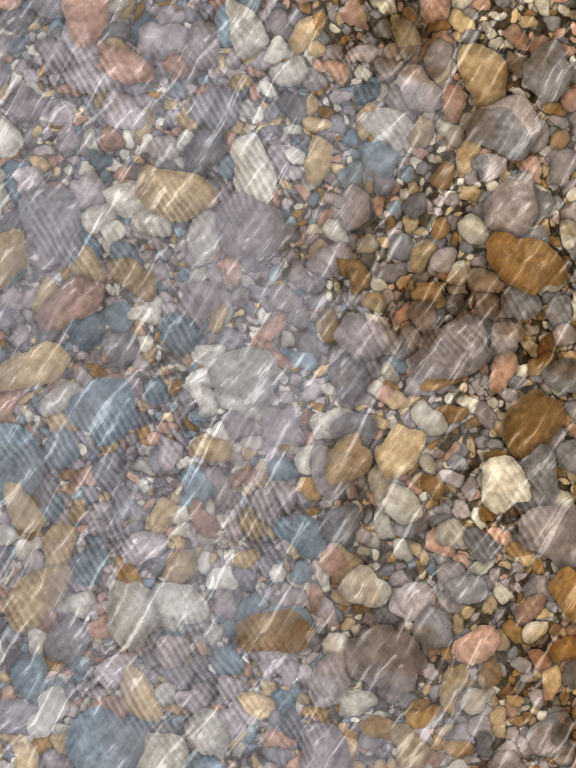
Write a WebGL 1 fragment shader that draws this texture.

```glsl
precision highp float;
// Mixed river pebbles under clear rippling water, hazy at left and warm at right.
uniform vec2 u_resolution;

const float SMALLEST_CELL = 0.0135;  // grid size of the finest gravel
const float SIZE_STEP = 1.58;        // growth of the grid per layer
const float REFRACTION = 0.007;      // bending of outlines by the water
const float RIPPLE_FREQ = 720.0;
const float RIPPLE_STRENGTH = 0.055;
const float MOTTLE = 0.42;
const float HAZE = 0.24;

const vec3 MAUVE = vec3(0.64, 0.60, 0.61);
const vec3 GREY = vec3(0.51, 0.50, 0.52);
const vec3 PALE = vec3(0.79, 0.77, 0.73);
const vec3 TAN = vec3(0.72, 0.63, 0.50);
const vec3 SLATE = vec3(0.47, 0.53, 0.57);
const vec3 ROSE = vec3(0.71, 0.57, 0.51);
const vec3 OCHRE = vec3(0.58, 0.45, 0.29);
const vec3 COOL_GAP = vec3(0.43, 0.41, 0.41);
const vec3 WARM_GAP = vec3(0.25, 0.21, 0.15);
const vec3 WATER = vec3(0.63, 0.61, 0.63);

float hash(vec2 p) {
  vec3 q = fract(p.xyx * 0.1031);
  q += dot(q, q.yzx + 33.33);
  return fract((q.x + q.y) * q.z);
}

float noise(vec2 p) {
  vec2 i = floor(p), f = fract(p);
  f = f * f * (3.0 - 2.0 * f);
  return mix(mix(hash(i), hash(i + vec2(1.0, 0.0)), f.x),
             mix(hash(i + vec2(0.0, 1.0)), hash(i + 1.0), f.x), f.y);
}

float fbm(vec2 p) {
  float sum = 0.0, amp = 0.53;
  for (int i = 0; i < 4; i++) {
    sum += amp * noise(p);
    p = mat2(1.6, 1.2, -1.2, 1.6) * p + 7.3;
    amp *= 0.5;
  }
  return sum;
}

mat2 rotate(float a) {
  return mat2(cos(a), sin(a), -sin(a), cos(a));
}

// Picks a mineral; warm water favours tan and ochre
vec3 stoneColor(float pick, float warm) {
  float h = clamp(pick + 0.14 * warm, 0.0, 1.0);
  vec3 c = mix(SLATE, GREY, step(0.12, h));
  c = mix(c, MAUVE, step(0.28, h));
  c = mix(c, PALE, step(0.52, h));
  c = mix(c, ROSE, step(0.72, h));
  c = mix(c, TAN, step(0.82, h));
  return mix(c, OCHRE, step(0.96, h));
}

// Distance measure of a rounded lumpy stone: 1.0 on its outline
float stoneShape(vec2 q, float seed) {
  vec2 a = abs(q);
  float box = pow(a.x * a.x * a.x + a.y * a.y * a.y, 1.0 / 3.0);
  float ang = atan(q.y, q.x);
  float lump = 0.10 * sin(2.0 * ang + seed * 40.0) + 0.08 * sin(3.0 * ang + seed * 91.0)
             + 0.04 * sin(5.0 * ang + seed * 63.0);
  return mix(box, length(q), 0.5) / (1.0 + lump);
}

void main() {
  vec2 p = gl_FragCoord.xy / u_resolution.y;
  float pixel = 1.0 / u_resolution.y;
  float warm = smoothstep(-0.18, 0.22, p.x - mix(0.58, 0.42, p.y) + 0.35 * (fbm(p * 6.0) - 0.5));

  // Refraction bends the bed, ripple lines jitter it
  float turn = 0.6 + 1.6 * (noise(p * 4.0 + 3.0) - 0.5);
  vec2 across = vec2(cos(turn), sin(turn));
  float patches = smoothstep(0.48, 0.72, fbm(p * 9.0 + 21.0));
  float ripple = sin(dot(p, rotate(0.55) * vec2(1.0, 0.0)) * RIPPLE_FREQ + 14.0 * fbm(p * 14.0)) * patches;
  vec2 bed = p + REFRACTION * (vec2(fbm(p * 38.0), fbm(p * 38.0 + 50.0)) - 0.5) * 2.0;
  bed += across * ripple * 0.0011;

  // Sediment and gaps
  float grain = fbm(bed * 150.0);
  vec3 color = mix(COOL_GAP, WARM_GAP, warm) * (0.6 + 0.8 * grain);

  // Stones, painted from fine gravel to large cobbles
  float cell = SMALLEST_CELL;
  for (int k = 0; k < 5; k++) {
    float layer = float(k);
    vec2 g = rotate(layer * 0.7) * bed / cell + layer * 37.0;
    vec2 home = floor(g);
    for (int j = -1; j <= 1; j++) {
      for (int i = -1; i <= 1; i++) {
        vec2 id = home + vec2(float(i), float(j));
        float seed = hash(id + 11.0), pick = hash(id + 47.0), tone = hash(id + 83.0);
        float present = step(hash(id + 131.0), 0.90 - 0.135 * layer);
        vec2 center = id + 0.5 + 0.6 * (vec2(hash(id + 5.0), hash(id + 71.0)) - 0.5);
        float radius = mix(0.33, 0.56, tone);
        vec2 q = rotate(seed * 6.28) * (g - center) / radius;
        q *= vec2(0.86, 1.0 + 0.45 * pick);
        float d = stoneShape(q, seed);
        float soft = max(1.2 * pixel, 0.0014) / (cell * radius);
        float shadow = smoothstep(1.28, 0.92, d) * mix(0.20, 0.42, warm);
        float mask = 1.0 - smoothstep(1.0 - soft, 1.0 + soft, d);
        vec3 stone = stoneColor(pick, warm) * mix(0.84, 1.13, hash(id + 19.0));
        stone *= 1.04 - 0.17 * smoothstep(0.55, 1.0, d);
        stone *= 1.0 + 0.10 * dot(g - center, rotate(layer * 0.7) * vec2(-0.4, 0.9));
        color = mix(color * (1.0 - shadow * present), stone, mask * present);
      }
    }
    cell *= SIZE_STEP;
  }

  // Mineral mottling and mossy stains
  float coarse = fbm(bed * 48.0 + 9.0);
  color *= 1.0 + MOTTLE * (grain - 0.5) + MOTTLE * (coarse - 0.5);
  float stain = smoothstep(0.50, 0.72, fbm(bed * 13.0 + 63.0));
  color *= mix(vec3(1.0), vec3(0.68, 0.58, 0.44), stain * (0.25 + 0.65 * warm));
  color *= mix(vec3(1.0), vec3(0.97, 0.91, 0.80), warm);

  // Water veil, drawn-out streaks and ripple light
  vec2 flow = rotate(-0.95) * p;
  float streak = fbm(flow * vec2(24.0, 150.0) + 4.0 * fbm(p * 11.0));
  float veil = HAZE * (1.0 - 0.75 * warm) + 0.30 * smoothstep(0.50, 0.78, fbm(flow * vec2(7.0, 16.0) + 31.0));
  color = mix(color, WATER, veil);
  color += 0.22 * (streak - 0.5) + RIPPLE_STRENGTH * ripple;
  color += 0.16 * smoothstep(0.62, 0.78, streak) * vec3(0.95, 0.98, 1.0);
  gl_FragColor = vec4(clamp(color, 0.0, 1.0), 1.0);
}
```
